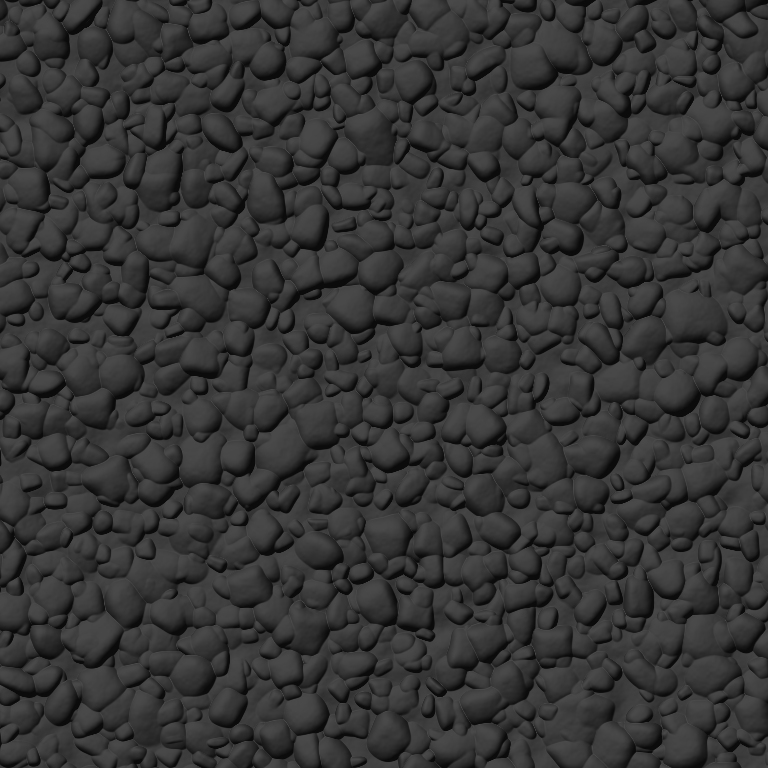
Give the GLSL for this texture, as a WebGL 2 fragment shader.

```glsl
#version 300 es
precision highp float;

uniform vec2 u_resolution;
out vec4 fragColor;

const vec3 LIGHT = vec3(-0.35, 0.56, 1.0);
const float ALBEDO = 0.288;
const float DARKEST = 0.045;
const float RELIEF = 0.44;         // dome depth relative to pebble radius
const float TILT = 0.34;           // strongest slope of a pebble's top
const float FLOOR_LEVEL = -0.005;
const float CREASE = 0.0012;       // softness where stones meet
const float WARP = 0.007;          // irregularity of the outlines
const float GRAIN = 0.0007;        // fine roughness of the stone
const float STEP = 0.0014;         // distance used to measure slopes

vec4 hash4(vec2 cell) {
    vec4 p = fract(cell.xyxy * vec4(0.1031, 0.1030, 0.0973, 0.1099));
    p += dot(p, p.wzxy + 33.33);
    return fract((p.xxyz + p.yzzw) * p.zywx);
}

float noise(vec2 p) {
    vec2 i = floor(p), f = fract(p);
    f = f * f * (3.0 - 2.0 * f);
    float low = mix(hash4(i).x, hash4(i + vec2(1, 0)).x, f.x);
    float high = mix(hash4(i + vec2(0, 1)).x, hash4(i + vec2(1, 1)).x, f.x);
    return mix(low, high, f.y);
}

float softMax(float a, float b) {
    float k = max(CREASE - abs(a - b), 0.0);
    return max(a, b) + k * k / (4.0 * CREASE);
}

// Height of one egg-shaped, partly boxy stone around its centre
float pebble(vec2 p, float radius, vec4 rnd, vec4 form) {
    float angle = rnd.z * 6.2832;
    float c = cos(angle), s = sin(angle);
    vec2 q = mat2(c, s, -s, c) * p / radius;
    q.y /= mix(0.55, 1.0, form.x);
    q.y *= 1.0 + 0.5 * (form.y - 0.5) * clamp(q.x, -1.2, 1.2);
    vec2 q2 = q * q;
    float d2 = mix(q2.x + q2.y, length(q2), form.z);
    float dome = -RELIEF * (0.25 * d2 + 0.75 * d2 * d2);
    vec2 slope = TILT * (vec2(form.w, fract(form.w * 17.0)) * 2.0 - 1.0);
    return radius * dome + dot(slope, p);
}

// Merges one jittered grid of stones into the height below it
float scatter(vec2 p, float h, float count, vec2 sizes, float lift,
              float spread, float share, float seed) {
    vec2 home = floor(p * count);
    for (int y = -1; y <= 1; y++)
    for (int x = -1; x <= 1; x++) {
        vec2 cell = home + vec2(x, y);
        vec4 rnd = hash4(cell + seed);
        vec4 form = hash4(cell + seed + 57.3);
        if (fract(rnd.w * 31.0) > share) continue;
        vec2 centre = (cell + 0.15 + 0.7 * rnd.xy) / count;
        float radius = mix(sizes.x, sizes.y, rnd.w) / count;
        float top = lift + spread * fract(form.x * 13.0 + rnd.z);
        h = softMax(h, top + pebble(p - centre, radius, rnd, form));
    }
    return h;
}

float gravel(vec2 p) {
    vec2 bend = vec2(noise(p * 30.0), noise(p * 30.0 + 41.7)) - 0.5;
    vec2 w = p + WARP * bend;
    float h = FLOOR_LEVEL + 0.008 * (noise(w * 38.0 + 9.0) - 0.5);
    h = scatter(w, h, 33.0, vec2(0.38, 0.60), -0.001, 0.007, 0.90, 11.0);
    h = scatter(w, h, 21.0, vec2(0.44, 0.68), 0.000, 0.012, 0.95, 83.0);
    h = scatter(w, h, 9.0, vec2(0.32, 0.45), 0.003, 0.008, 0.30, 157.0);
    return h + GRAIN * (noise(p * 110.0) + 0.4 * noise(p * 230.0));
}

void main() {
    vec2 p = gl_FragCoord.xy / min(u_resolution.x, u_resolution.y);

    // Surface slope
    float h = gravel(p);
    vec2 slope = vec2(gravel(p + vec2(STEP, 0)), gravel(p + vec2(0, STEP))) - h;
    vec3 normal = normalize(vec3(-slope / STEP, 1.0));

    // Diffuse light
    float diffuse = max(dot(normal, normalize(LIGHT)), 0.0);
    fragColor = vec4(vec3(max(ALBEDO * diffuse, DARKEST)), 1.0);
}
```
